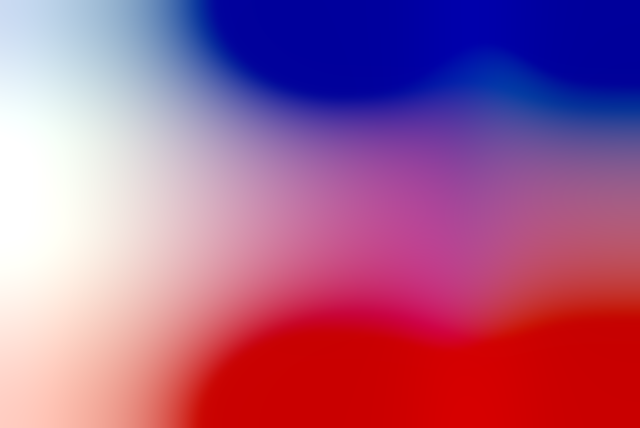
Give the GLSL for this background, as a Shadertoy shader.

```glsl
const vec3 GLOW_WHITE   = vec3(1.04, 1.04, 1.02);
const vec3 CENTER_TINT  = vec3(0.79, 0.29, 0.61);
const vec3 FADE_POWER   = vec3(0.8, 1.0, 0.7);
const vec3 SKY_TINT     = vec3(0.82, 0.84, 0.95);
const vec3 BLUSH_TINT   = vec3(0.99, 0.80, 0.78);
const float RIGHT_GREEN = 0.11;
const float BLUE_LEVEL  = 0.61;
const float RED_LEVEL   = 0.79;
const float LEVEL_LIFT  = 0.06;
const float EDGE_SOFT   = 0.04;
const float NOTCH_WIDTH = 0.10;

float bell(float x, float center) {
    float d = (x - center) / NOTCH_WIDTH;
    return exp(-d * d);
}

// Zone hugging a horizontal border: rounded on the left, notched on the right.
// start = x of the rounded shoulder and its radius
// reach = height at the shoulder and at the right border
// notch = x and depth of the dip
float zone(vec2 p, vec2 start, vec2 reach, vec2 notch) {
    float height = mix(reach.x, reach.y, smoothstep(0.55, 1.0, p.x))
                 - notch.y * bell(p.x, notch.x);
    float f = length(vec2(max(start.x - p.x, 0.0) / start.y, p.y / height)) - 1.0;
    return 0.5 * (f + sqrt(f * f + EDGE_SOFT * EDGE_SOFT));
}

// Zero inside a zone, rising toward one away from it.
float rise(float outside, float rate) {
    return 1.0 - exp(-rate * outside);
}

void mainImage(out vec4 fragColor, in vec2 fragCoord) {
    vec2 uv = fragCoord / iResolution.xy;
    vec2 fromTop = vec2(uv.x, 1.0 - uv.y);
    float notch = bell(uv.x, 0.735);

    // White glow fading into the violet center
    float fade = smoothstep(0.03, 0.72, uv.x);
    vec3 color = mix(GLOW_WHITE, CENTER_TINT, pow(vec3(fade), FADE_POWER));
    color.g += RIGHT_GREEN * smoothstep(0.65, 1.0, uv.x);

    // Cool and warm tints above and below the glow
    float leftSide = 1.0 - smoothstep(0.1, 0.4, uv.x);
    color *= mix(vec3(1.0), SKY_TINT, leftSide * smoothstep(0.64, 1.0, uv.y));
    color *= mix(vec3(1.0), BLUSH_TINT, leftSide * (1.0 - smoothstep(0.0, 0.48, uv.y)));

    // Each channel vanishes at its own edge, leaving coloured fringes
    float blueOuter = zone(fromTop, vec2(0.54, 0.230), vec2(0.229, 0.256), vec2(0.735, 0.047));
    float blueInner = zone(fromTop, vec2(0.54, 0.204), vec2(0.223, 0.199), vec2(0.755, 0.113));
    float redOuter  = zone(uv, vec2(0.573, 0.260), vec2(0.271, 0.254), vec2(0.760, 0.062));
    float redInner  = zone(uv, vec2(0.510, 0.201), vec2(0.223, 0.271), vec2(0.715, 0.058));

    color.r = mix(RED_LEVEL + LEVEL_LIFT * notch, color.r, rise(redOuter, 2.5));
    color.b = mix(BLUE_LEVEL + LEVEL_LIFT * notch, color.b, rise(blueOuter, 2.2));
    color.r *= rise(blueOuter, mix(2.0, 1.1, notch));
    color.g *= rise(blueInner, mix(2.4, 0.9, notch)) * rise(redOuter, 2.8);
    color.b *= rise(redInner, 2.0);

    fragColor = vec4(clamp(color, 0.0, 1.0), 1.0);
}
```
